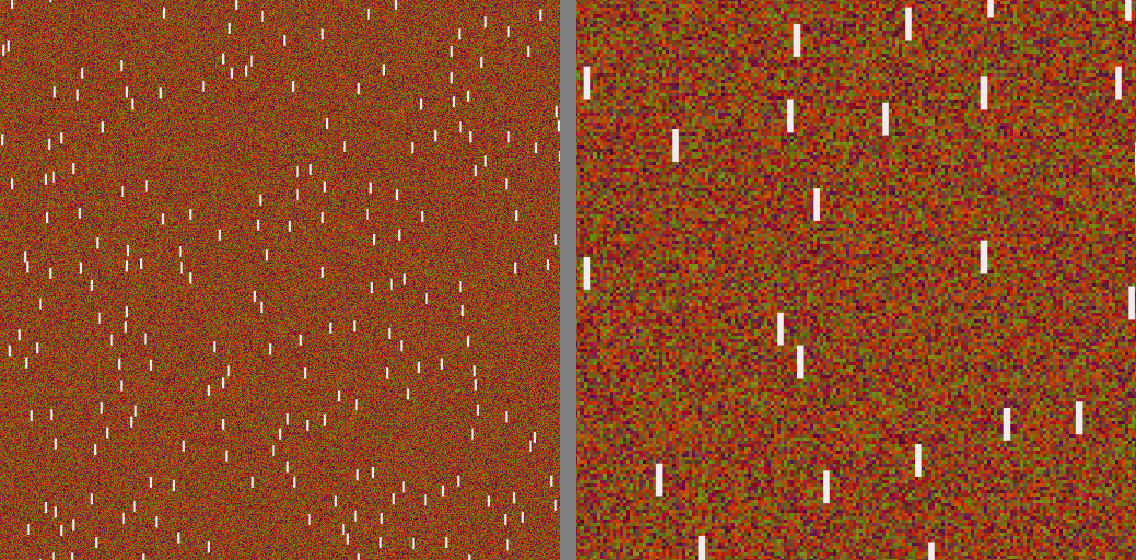
Left, the full canvas; right, a detail of the centre.
Give the GLSL for this texture, as a Shadertoy shader.

```glsl
// Fine red, olive and plum grain with scattered short upright white dashes.

const float GRAINS = 512.0;                 // grains across the canvas
const float DASH_CELLS = 24.0;              // dash cells across the canvas
const vec2 DASH_HALF = vec2(1.0, 5.0) / GRAINS;
const vec3 DASH_WHITE = vec3(0.95, 0.92, 0.93);

const vec3 GRAIN_COLOURS[5] = vec3[5](
    vec3(0.72, 0.25, 0.04),  // orange
    vec3(0.46, 0.47, 0.08),  // olive
    vec3(0.60, 0.12, 0.16),  // crimson
    vec3(0.45, 0.31, 0.14),  // brown
    vec3(0.40, 0.11, 0.24)); // plum
const float GRAIN_SHARES[5] = float[5](0.25, 0.23, 0.20, 0.18, 0.12);

// Integer hash: three random values in 0..1 for a cell and a seed
vec3 hash3(vec2 cell, int seed) {
    uvec3 v = uvec3(ivec3(ivec2(cell), seed)) * 1664525u + 1013904223u;
    v.x += v.y * v.z; v.y += v.z * v.x; v.z += v.x * v.y;
    v ^= v >> 16u;
    v.x += v.y * v.z; v.y += v.z * v.x; v.z += v.x * v.y;
    return vec3(v >> 8u) / 16777216.0;
}

// Gradient noise, about -0.5 to 0.5
float cornerSlope(vec2 corner, vec2 offset, int seed) {
    float angle = 6.2832 * hash3(corner, seed).x;
    return dot(vec2(cos(angle), sin(angle)), offset);
}

float gradientNoise(vec2 p, int seed) {
    vec2 i = floor(p), f = p - i;
    vec2 w = f * f * f * (f * (f * 6.0 - 15.0) + 10.0);
    vec2 e = vec2(1.0, 0.0);
    float low = mix(cornerSlope(i, f, seed), cornerSlope(i + e, f - e, seed), w.x);
    float high = mix(cornerSlope(i + e.yx, f - e.yx, seed),
                     cornerSlope(i + e.xx, f - e.xx, seed), w.x);
    return mix(low, high, w.y);
}

// Pick a colour by its share, then vary each channel around it
vec3 grainColour(vec2 grain) {
    float pick = hash3(grain, 1).x * 0.98;
    vec3 colour = GRAIN_COLOURS[4];
    float total = 0.0;
    for (int i = 0; i < 5; i++) {
        total += GRAIN_SHARES[i];
        if (pick < total) { colour = GRAIN_COLOURS[i]; break; }
    }
    vec3 spread = min(colour, vec3(0.11));
    return colour + spread * (2.0 * hash3(grain, 2) - 1.0);
}

float boxDistance(vec2 p, vec2 halfSize) {
    vec2 q = abs(p) - halfSize;
    return max(q.x, q.y);
}

// Coverage of the dashes, loosely clustered by a slow density field
float dashes(vec2 uv, float pixel) {
    vec2 home = floor(uv * DASH_CELLS);
    float cover = 0.0;
    for (int y = -1; y <= 1; y++)
    for (int x = -1; x <= 1; x++) {
        vec2 cell = home + vec2(x, y);
        vec3 rnd = hash3(cell, 3);
        float density = 0.35 * (1.0 + 1.7 * gradientNoise(cell / 4.0 + 0.37, 4));
        if (rnd.z > density) continue;
        vec2 centre = floor((cell + rnd.xy) / DASH_CELLS * GRAINS) / GRAINS;
        float d = boxDistance(uv - centre, DASH_HALF);
        cover = max(cover, clamp(0.5 - d / pixel, 0.0, 1.0));
    }
    return cover;
}

void mainImage(out vec4 fragColor, in vec2 fragCoord) {
    float pixel = 1.0 / iResolution.y;
    vec2 uv = fragCoord * pixel;
    vec3 colour = grainColour(floor(uv * GRAINS));
    colour = mix(colour, DASH_WHITE, dashes(uv, pixel));
    fragColor = vec4(colour, 1.0);
}
```
